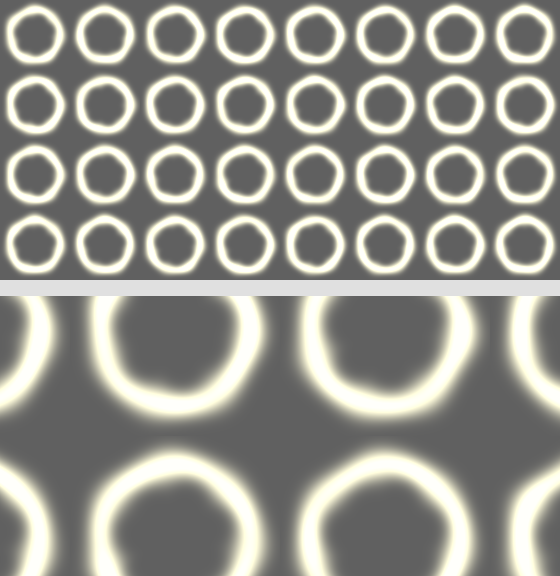
Top: the whole. Bottom: its middle third, enlarged.
Give the GLSL for this pattern, as a Shadertoy shader.

```glsl
// Eight by four grid of softly glowing cream rings with uneven, wobbling bands on grey.

const float TAU = 6.2831853;

float hash(vec2 p) {
    vec3 q = fract(vec3(p.xyx) * 0.1031);
    q += dot(q, q.yzx + 33.33);
    return fract((q.x + q.y) * q.z);
}

// Smooth noise around a circle, wrapping after a whole number of knots
float ringNoise(float angle, float knots, float seed) {
    float x = fract(angle / TAU) * knots;
    float i = floor(x);
    float a = hash(vec2(mod(i, knots), seed));
    float b = hash(vec2(mod(i + 1.0, knots), seed));
    return mix(a, b, smoothstep(0.0, 1.0, x - i)) * 2.0 - 1.0;
}

void mainImage(out vec4 fragColor, in vec2 fragCoord) {
    vec2 grid = fragCoord / iResolution.xy * vec2(8.0, 4.0);
    vec2 cell = mod(floor(grid), vec2(8.0, 4.0));
    vec2 p = fract(grid) - 0.5;
    float angle = atan(p.y, p.x);
    float seed = 3.0 + cell.x + 8.0 * cell.y;

    // Slightly polygonal outline, shifted a little in every cell
    float phase = TAU * 0.25 * hash(cell + 17.0);
    float radius = 0.357 + 0.006 * sin(5.0 * angle + phase)
                 + 0.005 * ringNoise(angle, 11.0, seed);

    // Band thickness and brightness drift along the ring
    float sharpness = 222.0 * (1.0 + 0.16 * sin(7.0 * angle - phase)
                    + 0.10 * ringNoise(angle, 9.0, seed + 40.0));
    float brightness = 0.84 + 0.10 * ringNoise(angle, 12.0, seed + 80.0);

    float d = length(p) - radius;
    float glow = brightness * exp(-sharpness * d * d);

    // Cream light added over the grey ground, clipping to white in the core
    vec3 color = vec3(0.376) + glow * vec3(1.0, 0.98, 0.78);
    fragColor = vec4(min(color, vec3(1.0, 1.0, 0.985)), 1.0);
}
```
